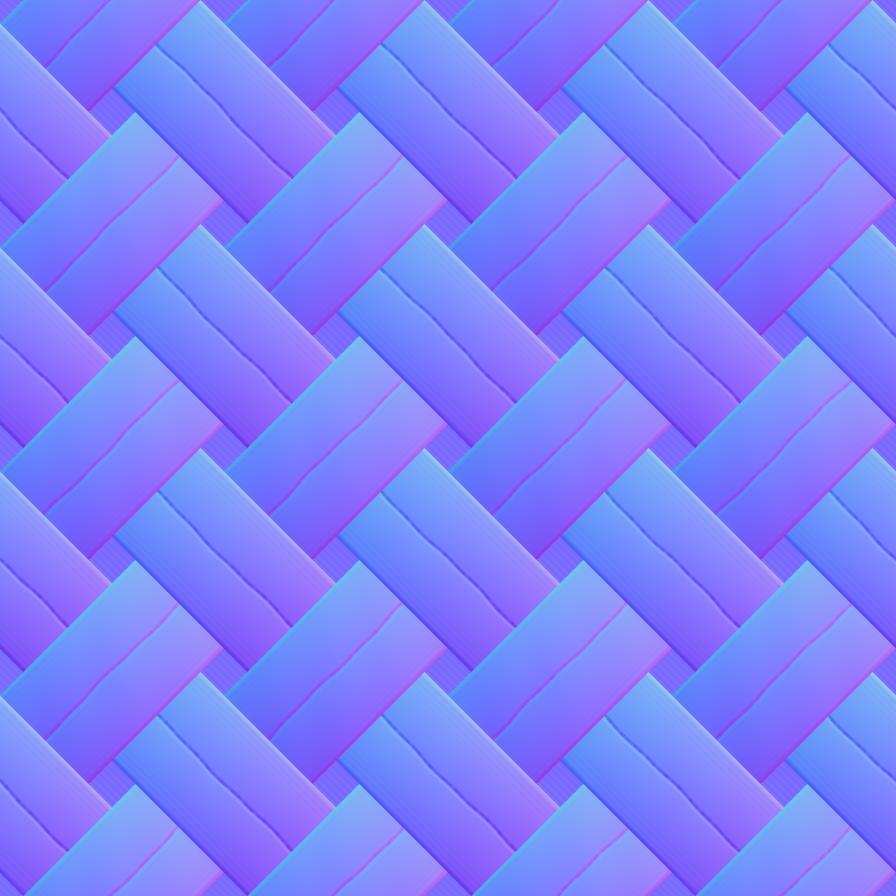
This texture map is drawn by a Shadertoy shader. Its source:

```glsl
// Tangent-space normal map of a diagonal plain weave of flat, double-ribbed strips.
const float TAU = 6.2831853;
const float HALF_WIDTH = 0.395;

// Random value per visible strip segment, wrapped over the 4 x 4 repeats.
float segmentHash(vec2 cell) {
    vec2 center = mod(vec2(cell.x + cell.y + 1.0, cell.y - cell.x) * 0.5, 4.0);
    return fract(sin(dot(center, vec2(12.99, 78.23))) * 437.58);
}

// Surface tilt of one strip: x is across it, y is along it.
vec2 stripTilt(float across, float along, vec2 cell, float facing) {
    float seed = segmentHash(cell);

    // Slightly wandering centre seam
    float wander = 0.006 * sin(along * 7.0 + seed * TAU)
                 + 0.003 * sin(along * 19.0 + seed * 31.0);
    float fromSeam = across - wander;
    float rib = 2.0 * abs(fromSeam) / HALF_WIDTH - 1.0;

    // Convex strip made of two softly rounded ribs
    float tilt = 0.42 * across + 0.1 * sign(fromSeam) * rib;

    // Rounded outer edges
    float edge = smoothstep(HALF_WIDTH - 0.045, HALF_WIDTH, abs(across));
    tilt += 0.42 * sign(across) * edge * edge;

    // Worn groove: a strong wall beside a faint one
    float wear = 0.75 + 0.25 * sin(along * 83.0 + seed * 17.0) * sin(along * 31.0);
    float wall = smoothstep(0.018, 0.004, abs(fromSeam + facing * 0.007));
    float lip = smoothstep(0.016, 0.004, abs(fromSeam - facing * 0.012));
    tilt += facing * (0.42 * wear * wall - 0.14 * lip);

    // Fine fibres, strongest near the sides
    float sides = smoothstep(0.2, HALF_WIDTH, abs(across));
    tilt += (0.008 + 0.025 * sides) * sin(across * TAU * 30.0 + sin(along * 5.0 + seed * TAU));

    // Lengthwise bend, with a small lean and ripple per segment
    float bend = 0.46 * along + 0.05 * (seed - 0.5)
               + 0.012 * sin(along * 13.0 + across * 9.0 + seed * TAU);
    return vec2(tilt, bend);
}

// Smooth coverage of a strip at a distance from its axis.
float coverage(float across, float blur) {
    return 1.0 - smoothstep(HALF_WIDTH - blur, HALF_WIDTH + blur, abs(across));
}

void mainImage(out vec4 fragColor, in vec2 fragCoord) {
    vec2 p = fragCoord / iResolution.xy * 4.0;
    float blur = 4.0 / min(iResolution.x, iResolution.y);

    // Diagonal axes: x runs down-right, y runs up-right
    vec2 diagonal = vec2(p.x - p.y, p.x + p.y);
    vec2 cell = floor(diagonal);
    vec2 local = fract(diagonal) - 0.5;

    // Alternate which direction lies on top
    bool rising = mod(cell.x + cell.y, 2.0) < 0.5;
    vec2 q = rising ? local : local.yx;
    float facing = rising ? 1.0 : -1.0;

    // The lower strip belongs to the segment centred in the next cell
    float toNext = q.x < 0.0 ? -1.0 : 1.0;
    vec2 nextCell = cell + (rising ? vec2(toNext, 0.0) : vec2(0.0, toNext));
    vec2 over = stripTilt(q.x, q.y, cell, facing);
    vec2 under = stripTilt(q.y, q.x - toNext, nextCell, -facing).yx;

    // Recessed backing in the gaps, with fine stripes
    vec2 backing = vec2(0.09, -0.13) + 0.04 * sin(diagonal * TAU * 28.0);
    vec2 tilt = rising ? backing : backing.yx;
    tilt = mix(tilt, under, coverage(q.y, blur));
    tilt = mix(tilt, over, coverage(q.x, blur));
    if (!rising) tilt = tilt.yx;

    // Rotate back to the canvas axes and encode the normal
    vec2 slope = vec2(tilt.x + tilt.y, tilt.y - tilt.x) * 0.7071;
    vec3 normal = normalize(vec3(slope * vec2(0.82, 1.12) + vec2(-0.01, 0.02), 1.0));
    fragColor = vec4(normal * 0.5 + 0.5, 1.0);
}
```
